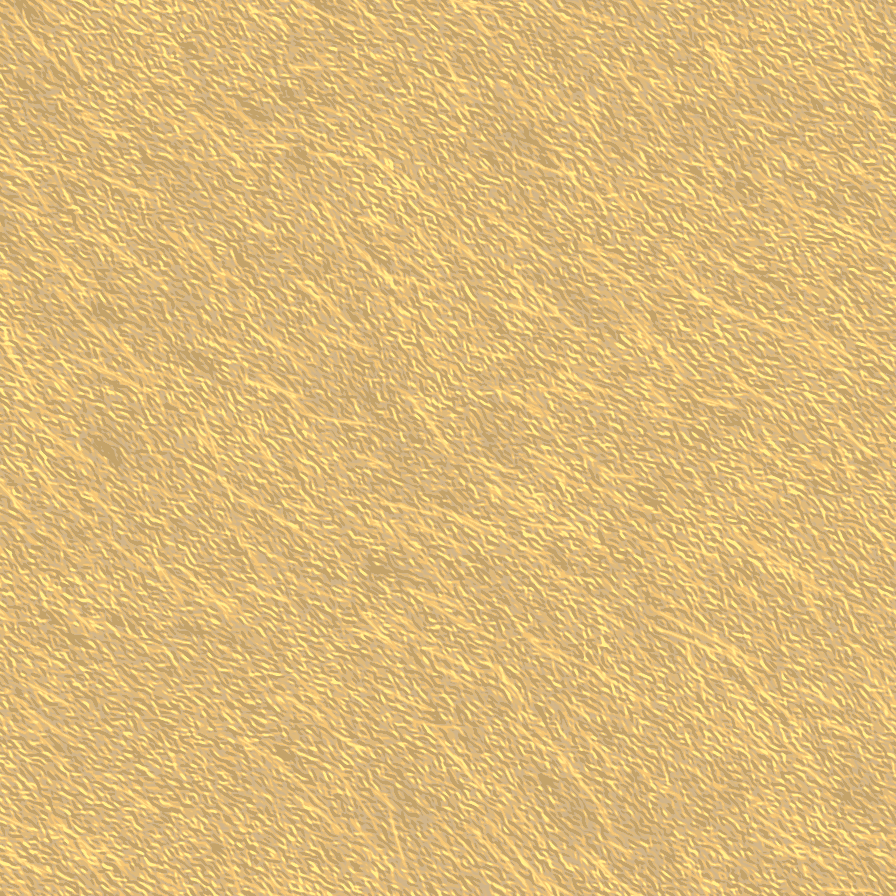
This texture is drawn by a Shadertoy shader. Its source:

```glsl
// Brushed gold leaf: fine slanted grains, long hairline scratches and dull patches.
// Grain is cellular noise made of signed, rippled Gaussian spots; scratches are
// bent lines scattered per cell. Their combined height picks a colour from a ramp.

#define TAN     vec3(0.77, 0.64, 0.41)
#define GREY    vec3(0.82, 0.71, 0.54)
#define SAND    vec3(0.88, 0.73, 0.48)
#define GOLD    vec3(0.97, 0.78, 0.46)
#define YELLOW  vec3(1.00, 0.87, 0.53)
#define BRIGHT  vec3(1.00, 0.95, 0.54)
#define TILT          -0.66   // main direction in radians
#define GRAIN_CELLS   104.0   // grain cells across the canvas
#define GRAIN_GAIN    1.12
#define PATCH_CELLS   11.0    // dull patches across the canvas
#define SCRATCH_WIDTH 0.0015  // in canvas units
#define LEVEL         -0.06   // overall height offset

vec3 hash3(vec2 p) {
    vec3 q = fract(p.xyx * vec3(0.1031, 0.1030, 0.0973));
    q += dot(q, q.yxz + 33.33);
    return fract((q.xxy + q.yzz) * q.zyx);
}

// Local brushing direction, drifting slowly over the canvas
float flow(vec2 p) {
    return TILT + 0.13 * sin(5.0 * p.x + 3.0 * p.y + 1.0)
                + 0.10 * sin(9.0 * p.y - 6.0 * p.x);
}

// Components of d along and across a direction
vec2 alongAcross(vec2 d, float angle) {
    vec2 dir = vec2(cos(angle), sin(angle));
    return vec2(dot(d, dir), dot(d, vec2(-dir.y, dir.x)));
}

// Signed stretched spots, rippled across, scaled to about unit deviation
float spots(vec2 p, float cells, vec2 size, float ripple, float wobble, float seed) {
    vec2 g = p * cells;
    vec2 base = floor(g);
    float sum = 0.0;
    for (int j = -1; j <= 1; j++)
    for (int i = -1; i <= 1; i++) {
        vec2 id = base + vec2(i, j);
        vec3 place = hash3(id + seed);
        vec3 look = hash3(id + seed + 57.3);
        float angle = flow(id / cells) + wobble * (look.x - 0.5);
        vec2 d = alongAcross(g - id - place.xy, angle) / size;
        sum += (2.0 * place.z - 1.0) * exp(-0.5 * dot(d, d)) * cos(ripple * d.y);
    }
    float power = 0.5 + 0.5 * exp(-ripple * ripple);
    return sum / sqrt(3.1416 * size.x * size.y * power / 3.0);
}

// Thin, slightly bent lines that fade towards both ends
float scratches(vec2 p, float cells, float seed) {
    vec2 g = p * cells;
    vec2 base = floor(g);
    float best = 0.0;
    for (int j = -1; j <= 1; j++)
    for (int i = -1; i <= 1; i++) {
        vec2 id = base + vec2(i, j);
        vec3 place = hash3(id + seed);
        vec3 look = hash3(id + seed + 91.7);
        float jitter = look.x - 0.5;
        float angle = flow(id / cells) + 0.35 * jitter + 2.4 * jitter * jitter * jitter;
        vec2 d = alongAcross(g - id - place.xy, angle);
        d.y += 0.25 * (look.y - 0.5) * d.x * d.x;
        float halfLength = mix(0.4, 0.95, look.z);
        float fade = 1.0 - smoothstep(0.5, 1.0, abs(d.x) / halfLength);
        float across = d.y / (cells * SCRATCH_WIDTH);
        float strength = smoothstep(0.25, 0.9, place.z);
        best = max(best, strength * fade * exp(-0.5 * across * across));
    }
    return best;
}

// Colour ramp from dull hollows to glinting ridges
vec3 leafColor(float h) {
    vec3 c = mix(TAN, GREY, smoothstep(-0.65, -0.40, h));
    c = mix(c, SAND, smoothstep(-0.22, 0.08, h));
    c = mix(c, GOLD, smoothstep(0.38, 0.68, h));
    c = mix(c, YELLOW, smoothstep(1.05, 1.40, h));
    return mix(c, BRIGHT, smoothstep(1.50, 1.90, h));
}

void mainImage(out vec4 fragColor, in vec2 fragCoord) {
    vec2 p = fragCoord / iResolution.y;

    // Fine grain from three overlapping layers
    float grain = 0.0;
    for (int k = 0; k < 3; k++) {
        float n = float(k);
        grain += spots(p + 0.37 * n, GRAIN_CELLS * (1.0 + 0.06 * n),
                       vec2(0.37, 0.24), 1.8, 1.0, 11.0 + 40.0 * n);
    }
    grain *= GRAIN_GAIN / sqrt(3.0);

    // Hairlines from long and sparse to short and dense
    float lines = 0.0;
    for (int k = 0; k < 3; k++) {
        float n = float(k);
        lines = max(lines, scratches(p + 0.21 * n, 9.0 + 5.0 * n, 210.0 + 30.0 * n));
    }

    // Worn patches lower and flatten the grain
    float worn = spots(p, PATCH_CELLS, vec2(0.40, 0.20), 0.0, 0.5, 305.0);
    float gash = smoothstep(1.6, 2.6, spots(p, 2.4 * PATCH_CELLS, vec2(0.40, 0.17), 0.0, 0.5, 402.0));
    float h = grain * (1.0 - 0.10 * worn) - 0.09 * worn - 0.8 * gash + LEVEL;

    // Scratches cut through the grain as unbroken bright ridges
    h = mix(h, max(h, 1.8), 0.85 * lines);

    fragColor = vec4(leafColor(h), 1.0);
}
```
